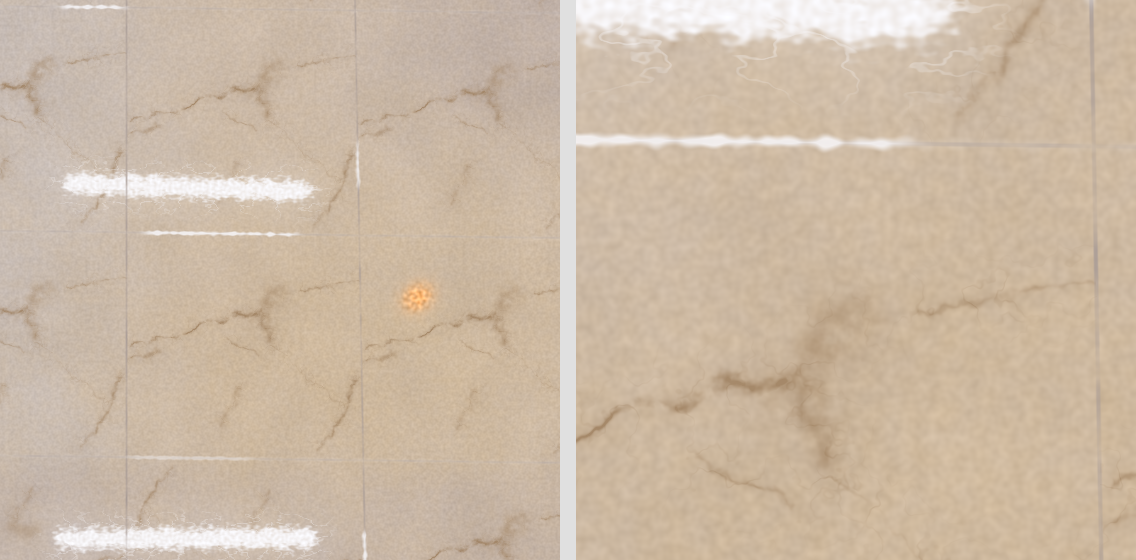
Left, the full canvas; right, a detail of the centre.
A WebGL 2 fragment shader for this texture:

```glsl
#version 300 es
precision highp float;
// Glossy beige marble floor tiles with brown veins, thin joints and lamp reflections.
uniform vec2 u_resolution;
out vec4 fragColor;

// Marble, vein and light colours
const vec3 BEIGE = vec3(0.800, 0.732, 0.664);
const vec3 WARM  = vec3(0.808, 0.722, 0.612);
const vec3 COOL  = vec3(0.752, 0.692, 0.654);
const vec3 PALE  = vec3(0.784, 0.740, 0.712);
const vec3 VEIN_BROWN = vec3(0.610, 0.490, 0.360);
const vec3 JOINT_GREY = vec3(0.660, 0.610, 0.590);
const vec3 GLARE = vec3(0.975, 0.970, 0.980);
const vec3 AMBER = vec3(1.000, 0.720, 0.450);

// Grid layout in canvas units, y pointing down
const vec2 GRID_ORIGIN = vec2(0.226, 0.0105);
const vec2 TILE_SIZE = vec2(0.408, 0.4015);
const float ROW_TILT = 0.013;
const float COLUMN_SPREAD = 0.018;
const float JOINT_HALF = 0.0011;
const float LAMP_RADIUS = 0.017;
const float GRAIN = 0.034;

// Veins in tile units: start and end, then width and strength
const int VEINS = 12;
const vec4 VEIN_LINE[VEINS] = vec4[VEINS](
  vec4(.02, .50, .24, .45), vec4(.24, .45, .36, .39), vec4(.36, .39, .55, .35),
  vec4(.55, .36, .65, .27), vec4(.57, .34, .62, .46), vec4(.43, .48, .56, .53),
  vec4(.40, .85, .48, .69), vec4(.81, .96, .91, .83), vec4(.91, .83, .98, .64),
  vec4(.75, .24, .99, .20), vec4(.02, .56, .13, .52), vec4(.60, .48, .93, .78));
const vec2 VEIN_INK[VEINS] = vec2[VEINS](
  vec2(.005, .40), vec2(.006, .62), vec2(.009, .66), vec2(.030, .40),
  vec2(.024, .42), vec2(.005, .42), vec2(.012, .26), vec2(.008, .42),
  vec2(.010, .52), vec2(.005, .30), vec2(.010, .40), vec2(.004, .16));
const vec4 LAMP[2] = vec4[2](vec4(.132, .328, .538, .341), vec4(.118, .962, .550, .961));

vec2 hash2(vec2 p) {
  vec3 q = fract(p.xyx * vec3(0.1031, 0.1030, 0.0973));
  q += dot(q, q.yzx + 33.33);
  return fract((q.xx + q.yz) * q.zy);
}

vec2 gradient(vec2 cell) {
  float angle = 6.2832 * hash2(cell + 91.0).x;
  return vec2(cos(angle), sin(angle));
}

float noise(vec2 p) {
  vec2 i = floor(p), f = p - i, u = f * f * f * (f * (f * 6.0 - 15.0) + 10.0), e = vec2(1, 0);
  return mix(mix(dot(gradient(i), f), dot(gradient(i + e), f - e), u.x),
             mix(dot(gradient(i + e.yx), f - e.yx), dot(gradient(i + 1.0), f - 1.0), u.x), u.y);
}

float fbm(vec2 p) {
  float sum = 0.0, gain = 1.0;
  for (int i = 0; i < 4; i++, gain *= 0.5, p = p * 2.03 + 7.1) sum += gain * noise(p);
  return sum;
}

float segment(vec2 p, vec4 s) {
  vec2 a = p - s.xy, b = s.zw - s.xy;
  return length(a - b * clamp(dot(a, b) / dot(b, b), 0.0, 1.0));
}

float window(float x, float lo, float hi, float soft) {
  return smoothstep(lo - soft, lo + soft, x) * (1.0 - smoothstep(hi - soft, hi + soft, x));
}

// Jagged veins, with hair cracks in the stone beside them
float veins(vec2 f) {
  vec2 w = f + 0.026 * vec2(fbm(f * 14.0), fbm(f * 14.0 + 40.0));
  float ink = 0.0, near = 1.0;
  for (int i = 0; i < VEINS; i++) {
    float reach = segment(w, VEIN_LINE[i]), d = reach / VEIN_INK[i].x;
    near = min(near, reach);
    ink = max(ink, VEIN_INK[i].y * (0.7 * exp(-d * d) + 0.3 * exp(-0.4 * d)));
  }
  float crack = 1.0 - smoothstep(0.0, 0.07, abs(fbm(f * 12.0 + 3.0)));
  ink = ink * clamp(0.9 + 1.3 * fbm(f * 19.0 + 5.0), 0.15, 1.4);
  return ink + 0.16 * crack * exp(-near * 24.0);
}

void main() {
  vec2 p = gl_FragCoord.xy / u_resolution;
  p.y = 1.0 - p.y;
  float px = 1.0 / min(u_resolution.x, u_resolution.y);

  // Skewed tile grid; the lower left tiles are laid half a turn round
  vec2 g = (p - GRID_ORIGIN - vec2(0, ROW_TILT * p.x)) / (TILE_SIZE + vec2(COLUMN_SPREAD * p.y, 0));
  vec2 tile = floor(g), f = g - tile, line = round(g);
  if (tile.y > 1.5 && tile.x < 0.5) f = 1.0 - f;

  // Marble tone: uneven light, cloudy stone and fine grain
  vec2 away = (p - vec2(.66, .62)) * vec2(1.9, 3.0);
  float dusk = smoothstep(0.45, 1.0, p.x) * (1.0 - smoothstep(0.1, 0.4, p.y));
  vec3 color = mix(BEIGE, PALE, 0.95 * (1.0 - smoothstep(0.05, 0.42, p.x)));
  color = mix(color, COOL, max(0.7 * smoothstep(0.79, 0.88, p.y), dusk));
  color = mix(color, WARM, clamp(0.9 * exp(-dot(away, away)) + 0.35 * fbm(f * 3.0 + 2.0), 0.0, 1.0));
  color += 0.024 * fbm(p * 9.0) + GRAIN * (noise(p * 120.0) + noise(p * 230.0));
  color += GRAIN * 0.5 * noise(p * 70.0 + 9.0) * vec3(0.3, -0.1, -1.0);

  // Veins and one rubbed stain
  float ink = veins(f) * (0.85 + 0.25 * hash2(tile + 9.0).y);
  vec2 stain = (p - vec2(.045, .945)) * vec2(34, 70) + 0.8 * fbm(p * 30.0);
  color = mix(color, VEIN_BROWN, clamp(max(ink, 0.35 * exp(-dot(stain, stain))), 0.0, 0.8));

  // Lamp reflections with ragged edges and bright hairlines around them
  float ragged = 0.011 * noise(p * vec2(45, 90)) + 0.012 * noise(p * vec2(110, 190));
  float hair = 1.0 - smoothstep(0.01, 0.06, abs(fbm(p * vec2(16, 30))));
  for (int i = 0; i < 2; i++) {
    float d = segment(p, LAMP[i]);
    float core = 1.0 - smoothstep(-0.009, 0.009, d + ragged - LAMP_RADIUS);
    color = mix(color, GLARE, 0.2 * exp(-d * 28.0) + 0.3 * hair * (1.0 - smoothstep(0.02, 0.07, d)));
    color = mix(color, GLARE, core * (0.92 + 0.35 * noise(p * 150.0)));
  }
  vec2 spot = mat2(35.7, 27.6, -22.3, 44.2) * (p - vec2(.746, .531));
  float glow = exp(-0.7 * dot(spot, spot)) * (1.0 + 0.5 * noise(p * 110.0));
  color = mix(color, AMBER + 0.3 * noise(p * 130.0), clamp(glow, 0.0, 1.0));

  // Joints: worn grey lines, with glints where they face the lamps
  vec2 d = abs(g - line) * TILE_SIZE;
  vec2 joint = 1.0 - smoothstep(JOINT_HALF - px, JOINT_HALF + 1.3 * px, d);
  float wear = 0.75 + 0.9 * fbm(p * 24.0);
  color = mix(color, JOINT_GREY, clamp(max(joint.x * 0.72, joint.y * 0.42) * wear, 0.0, 1.0));
  float across = line.y < 0.5 ? window(p.x, .11, .22, .02)
    : line.y < 1.5 ? window(p.x, .26, .53, .02) : 0.4 * window(p.x, .23, .45, .03);
  float down = line.x == 1.0 ? window(p.y, .26, .33, .02) + window(p.y, .95, 1.1, .01) : 0.0;
  vec2 glint = (1.0 - smoothstep(0.0, 0.005, d + 0.004 * noise(p * 80.0))) * vec2(down, across + 0.12);
  color = mix(color, GLARE, 0.85 * clamp(max(glint.x, glint.y), 0.0, 1.0));
  fragColor = vec4(clamp(color, 0.0, 1.0), 1.0);
}
```
